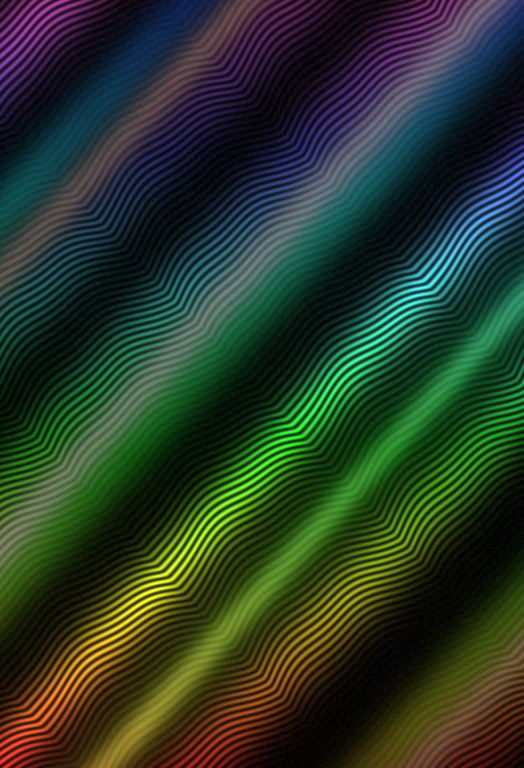
A Shadertoy shader for this background:

```glsl
float hash(vec2 p) {
    vec3 q = fract(p.xyx * vec3(0.1031, 0.1030, 0.0973));
    q += dot(q, q.yzx + 33.33);
    return fract((q.x + q.y) * q.z);
}

vec3 rainbow(float hue) {
    return clamp(abs(fract(hue + vec3(0.0, 2.0, 1.0) / 3.0) * 6.0 - 3.0) - 1.0, 0.0, 1.0);
}

// Soft stripe centred on c
float band(float s, float c, float width) {
    float d = (s - c) / width;
    return exp(-d * d);
}

void mainImage(out vec4 fragColor, in vec2 fragCoord) {
    vec2 p = fragCoord / iResolution.y;
    float across = 1.0 - p.y + 1.12 * p.x;
    float along = 0.65 * p.x - 0.76 * (1.0 - p.y);

    // Contour lines: cusps at equal steps along the diagonal, plus a slow sway
    float phase = (along + 0.105 + 0.07 * across) / 0.254;
    float cell = 0.5 - abs(fract(phase) - 0.5);
    float fold = sqrt(cell * cell + 0.0003) - cell * cell;
    float sway = 0.0035 * sin(6.2832 * (2.0 * phase + 1.5 * across));
    float height = 0.65 * across - 0.2 * along + 0.11 * fold + sway;
    float ridge = 0.5 + 0.5 * cos(6.2832 * 104.0 * height);
    float lines = mix(0.2, 1.0, ridge);

    // Glow that lights the lines
    float lit = 0.78 * band(across, 0.08, 0.075)
              + 0.42 * band(across, 0.43, 0.070)
              + 0.57 * band(across, 0.65, 0.070)
              + 0.80 * band(across, 0.99, 0.046)
              + 0.30 * band(across, 1.00, 0.100)
              + 0.72 * band(across, 1.285, 0.064)
              + 0.42 * band(across, 1.67, 0.070);
    float lineHue = 0.85 * p.y - 0.04 * sin(3.1416 * p.y) + 0.005;
    float paleness = mix(0.22, 0.45, smoothstep(0.3, 0.8, p.y));
    vec3 lineColor = mix(rainbow(lineHue), vec3(0.72), paleness);
    vec3 col = lineColor * lines * (lit + 0.02);

    // Smooth coloured beams
    float beam = 0.33 * band(across, 0.280, 0.055)
               + 0.38 * band(across, 0.770, 0.058)
               + 0.38 * band(across, 1.152, 0.030)
               + 0.20 * band(across, 1.150, 0.075)
               + 0.32 * band(across, 1.550, 0.055);
    vec3 beamColor = mix(rainbow(0.14 + 0.48 * p.y), vec3(0.5), 0.25);
    col += beamColor * beam * mix(0.95, 1.05, ridge);

    // Pale warm haze beside the beams
    vec3 haze = vec3(0.32, 0.24, 0.21) * band(across, 0.36, 0.036)
              + vec3(0.35, 0.31, 0.32) * band(across, 0.715, 0.040)
              + vec3(0.12, 0.09, 0.11) * band(across, 1.150, 0.022)
              + vec3(0.27, 0.20, 0.17) * band(across, 1.610, 0.036);
    float veil = clamp(dot(haze, vec3(0.9)), 0.0, 1.0);
    col = col * (1.0 - 0.45 * veil) + haze * mix(0.85, 1.0, ridge);

    // Fine grain, strongest in the dark
    float grain = hash(floor(p * 400.0)) - 0.5;
    col += 0.03 * grain * (1.0 - clamp(lit + beam, 0.0, 1.0));

    fragColor = vec4(clamp(col + 0.006, 0.0, 1.0), 1.0);
}
```
